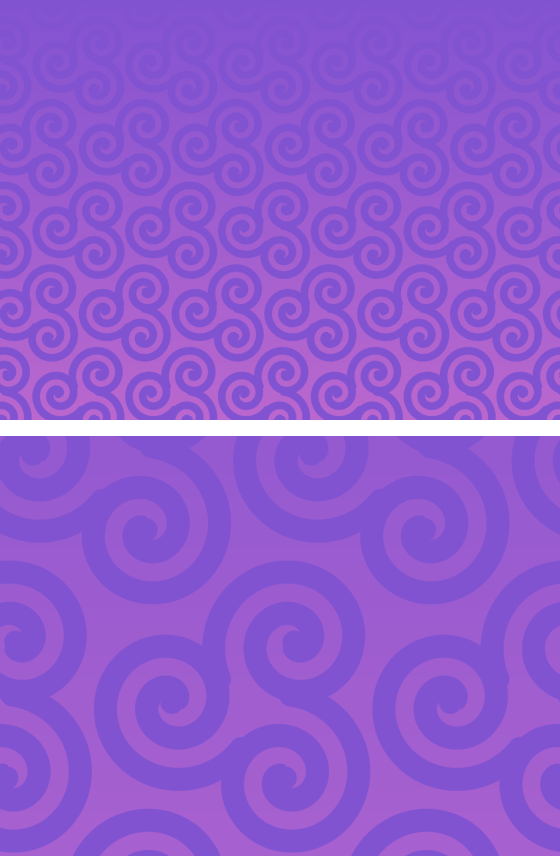
Top, the full canvas; bottom, a detail of the centre.
This pattern is drawn by a Shadertoy shader. Its source:

```glsl
// Staggered rows of three-armed spiral motifs on a vertical violet-to-orchid gradient.

const float TAU = 6.2831853;

// All lengths are fractions of the canvas height.
const vec2  PERIOD       = vec2(0.2210, 0.1970);
const vec2  ANCHOR       = vec2(0.6432, 0.4512);
const float MOTIF_RADIUS = 0.0624;
const float MOTIF_ANGLE  = 0.983;
const float PITCH        = 0.0330;
const float LINE_WIDTH   = 0.0183;

const vec3 VIOLET = vec3(0.510, 0.325, 0.820);
const vec3 ORCHID = vec3(0.730, 0.405, 0.807);

vec2 polar(float radius, float angle) {
    return radius * vec2(cos(angle), sin(angle));
}

// Distance to a two-turn Archimedean spiral that leaves its centre at startAngle.
float spiralDistance(vec2 p, float pitch, float startAngle) {
    float r = length(p);
    float turn = r > 0.0 ? fract((atan(p.y, p.x) - startAngle) / TAU) : 0.0;
    float winding = clamp(round(r / pitch - turn), 0.0, 1.0);
    float slope = r / length(vec2(r, pitch / TAU));
    float d = abs(r - pitch * (turn + winding)) * slope;

    // Round caps at the inner and outer ends.
    float caps = min(r, length(p - polar(2.0 * pitch, startAngle)));
    return min(d, caps);
}

// Three spirals on a triangle, each ending against the next one.
float triskeleDistance(vec2 p, float radius, float rotation, float pitch) {
    float d = 1e3;
    for (int arm = 0; arm < 3; arm++) {
        float angle = rotation + float(arm) * TAU / 3.0;
        float towardNext = angle + TAU * 5.0 / 12.0;
        d = min(d, spiralDistance(p - polar(radius, angle), pitch, towardNext));
    }
    return d;
}

// Brick lattice: odd rows shift by half a period; neighbours may overlap a cell.
float latticeDistance(vec2 p, vec2 period) {
    vec2 grid = p / period;
    float d = 1e3;
    for (int j = -1; j <= 1; j++) {
        float row = floor(grid.y + 0.5) + float(j);
        float shift = 0.5 * mod(row, 2.0);
        float nearest = floor(grid.x - shift + 0.5);
        for (int i = -1; i <= 1; i++) {
            vec2 cell = vec2(nearest + float(i) + shift, row);
            d = min(d, triskeleDistance(p - cell * period, MOTIF_RADIUS, MOTIF_ANGLE, PITCH));
        }
    }
    return d;
}

void mainImage(out vec4 fragColor, in vec2 fragCoord) {
    vec2 uv = fragCoord / iResolution.y;
    float pixel = 1.0 / iResolution.y;

    // Background fades into the line colour at the top.
    vec3 background = mix(ORCHID, VIOLET, clamp(uv.y, 0.0, 1.0));

    float edge = latticeDistance(uv - ANCHOR, PERIOD) - 0.5 * LINE_WIDTH;
    float ink = 1.0 - smoothstep(-0.75 * pixel, 0.75 * pixel, edge);
    fragColor = vec4(mix(background, VIOLET, ink), 1.0);
}
```
